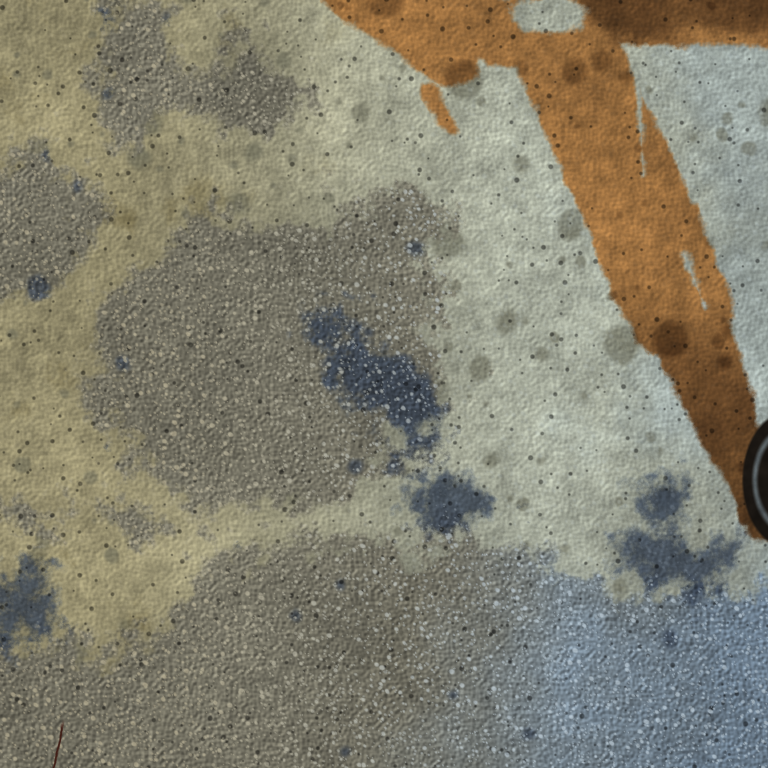
Write a Shadertoy shader that draws this texture.

```glsl
// Weathered concrete: pale plaster worn through to speckled asphalt, with oily
// blue patches, round stains and a rusty brown band across the upper right.
// Ragged masks are distance fields disturbed by fractal gradient noise.

vec2 hash2(vec2 p) {
    vec3 q = fract(p.xyx * vec3(.1031, .1030, .0973));
    q += dot(q, q.yzx + 33.33);
    return fract((q.xx + q.yz) * q.zy);
}

float gradientNoise(vec2 p) {
    vec2 i = floor(p), f = p - i;
    vec2 u = f * f * f * (f * (f * 6. - 15.) + 10.);
    vec2 e = vec2(1, 0);
    float a = dot(hash2(i) * 2. - 1., f);
    float b = dot(hash2(i + e.xy) * 2. - 1., f - e.xy);
    float c = dot(hash2(i + e.yx) * 2. - 1., f - e.yx);
    float d = dot(hash2(i + e.xx) * 2. - 1., f - e.xx);
    return mix(mix(a, b, u.x), mix(c, d, u.x), u.y);
}

float fbm(vec2 p) {
    float sum = 0., amp = .6;
    for (int i = 0; i < 6; i++) {
        sum += amp * gradientNoise(p);
        p = mat2(1.6, 1.2, -1.2, 1.6) * p + 17.3;
        amp *= .56;
    }
    return sum;
}

// Tapered capsule, positive inside
float band(vec2 p, vec2 a, vec2 b, float ra, float rb) {
    vec2 d = b - a;
    float h = clamp(dot(p - a, d) / dot(d, d), 0., 1.);
    return mix(ra, rb, h) - length(p - a - d * h);
}

float blob(vec2 p, vec2 centre, vec2 radii) {
    return (1. - length((p - centre) / radii)) * min(radii.x, radii.y);
}

// Scattered round spots, one per cell; share is the fraction of filled cells
float spots(vec2 p, float scale, float share, float size, float soft) {
    vec2 q = p * scale, cell = floor(q);
    float cover = 0.;
    for (int k = 0; k < 9; k++) {
        vec2 id = cell + vec2(k % 3 - 1, k / 3 - 1);
        vec2 r = hash2(id + 71.), s = hash2(id + 213.);
        float radius = size * mix(.35, 1., s.y * s.y);
        float d = length(q - id - r) - radius;
        cover = max(cover, step(s.x, share) * smoothstep(soft, -soft, d));
    }
    return cover;
}

void mainImage(out vec4 fragColor, in vec2 fragCoord) {
    vec2 p = fragCoord / iResolution.xy;
    float px = 1. / iResolution.y;
    float broad = fbm(p * 5.), ragged = fbm(p * 13. + 40.), fine = fbm(p * 48. + 9.);
    vec2 warped = p + .012 * vec2(ragged, fbm(p * 16. + 80.));
    float relief = gradientNoise(p * 190.) - gradientNoise(p * 190. + vec2(-.45, .4));

    // Pale plaster, warm on the left and cool on the right
    vec3 color = mix(vec3(.60, .57, .44), vec3(.65, .67, .61), smoothstep(.1, .75, p.x));
    color = mix(color, vec3(.53, .58, .59), .6 * smoothstep(.75, 1., p.x + .4 * broad));
    color *= 1. + .3 * broad + .22 * ragged + .3 * fine;
    color = mix(color, vec3(.42, .38, .25), .55 * smoothstep(.1, .4, ragged - broad * .4) * smoothstep(.65, .1, p.x));

    // Round oil stains soaked into the plaster
    float stains = spots(warped, 13., .28, .32, .07);
    stains = max(stains, .9 * spots(warped + .37, 28., .2, .28, .08));
    color = mix(color, vec3(.38, .38, .32), stains * (.55 + .6 * fine));

    // Worn asphalt: lower field, central patch and smaller left patches
    float edge = .17 + .14 * smoothstep(.15, .4, p.x) - .06 * smoothstep(.62, .78, p.x);
    float wear = max(edge - p.y, blob(p, vec2(.35, .53), vec2(.25, .2)));
    wear = max(wear, band(p, vec2(.38, .66), vec2(.53, .70), .07, .05));
    wear = max(wear, blob(p, vec2(.01, .70), vec2(.12, .10)));
    wear = max(wear, blob(p, vec2(.32, .89), vec2(.08, .10)) - .015);
    wear = max(wear, band(p, vec2(0, .34), vec2(.22, .32), .025, .015) - .01);
    wear = max(wear, blob(p, vec2(.17, .92), vec2(.06, .11)));
    float asphalt = smoothstep(-.012, .022, wear + .10 * ragged + .07 * broad + .06 * fine);
    float cool = smoothstep(.55, 1.05, p.x + .35 * (.4 - p.y) + .25 * broad);
    vec3 tar = mix(vec3(.43, .42, .37), vec3(.41, .48, .55), cool);
    tar *= 1. + .3 * broad + .25 * fine;
    color = mix(color, tar, .93 * asphalt);

    // Dark blue patches along the falling diagonal, and one at the left edge
    float oil = band(p, vec2(.43, .58), vec2(.53, .45), .025, .045);
    oil = max(oil, band(p, vec2(.57, .35), vec2(.65, .34), .035, .01));
    oil = max(oil, band(p, vec2(.83, .28), vec2(.93, .26), .03, .025));
    oil = max(oil, max(blob(p, vec2(.02, .2), vec2(.05)), blob(p, vec2(.86, .34), vec2(.03))));
    oil = smoothstep(-.02, .025, oil + .10 * ragged + .06 * fine);
    oil = max(oil, .8 * asphalt * spots(warped + .11, 15., .12, .25, .08));
    color = mix(color, vec3(.19, .23, .29) * (1. + .6 * fine), .8 * oil);

    // Rusty brown band, its side arm and the top strip
    float strip = band(p, vec2(.79, .995), vec2(1.05, .99), .05, .055);
    float rust = max(band(p, vec2(.72, .97), vec2(.885, .60), .068, .07),
                     band(p, vec2(.90, .56), vec2(1., .32), .051, .026));
    rust = max(rust, band(p, vec2(.48, 1.04), vec2(.59, .94), .07, .052));
    rust = max(rust, band(p, vec2(.6, .965), vec2(.73, .95), .045, .045));
    rust = max(rust, max(strip, band(p, vec2(.56, .88), vec2(.588, .83), .012, .009)));
    rust = min(rust, -blob(p, vec2(.715, .98), vec2(.045, .025)));
    float scratch = max(band(p, vec2(.625, .92), vec2(.68, .84), .006, .003),
                        band(p, vec2(.83, .90), vec2(.838, .77), .003, .001));
    scratch = max(scratch, band(p, vec2(.89, .67), vec2(.918, .60), .004, .002));
    rust = min(rust, -scratch) + .012 * ragged + .012 * fine;
    float brown = smoothstep(-.003 - px, .003 + px, rust);
    float burnt = smoothstep(-.01, .03, strip + .05 * ragged) + smoothstep(.64, .48, p.y + .15 * ragged);
    burnt = clamp(.75 * burnt + .6 * ragged + .4 * stains, 0., 1.);
    vec3 rustColor = mix(vec3(.60, .42, .23), vec3(.27, .17, .085), burnt);
    color = mix(color, rustColor * (1. + .35 * fine + .25 * broad), .95 * brown);

    // Gritty relief, dark pits and glinting mineral grains
    color *= 1. + relief * mix(.2, .42, asphalt * (1. - brown));
    color *= 1. - .45 * spots(p + .53, 85., .13, .28, .12);
    vec2 slanted = mat2(.85, .5, -.32, .95) * p + .003 * fine;
    float grains = max(spots(slanted, 95., .4, .3, .14), .7 * spots(slanted + .7, 170., .4, .36, .2));
    vec3 glint = mix(vec3(.78, .74, .62), vec3(.80, .86, .90), smoothstep(.2, .7, p.x));
    color = mix(color, glint, grains * mix(.12, .6, asphalt) * (1. - .85 * brown));

    // Hairline crack at the bottom left
    float crack = abs(p.x - .07 - .22 * p.y - .012 * ragged) - .0012;
    color = mix(color, vec3(.25, .12, .09), smoothstep(.0015, -.001, crack) * smoothstep(.065, .05, p.y));

    // Dark rounded rim at the right edge
    float rim = blob(p, vec2(1.025, .375), vec2(.058, .088));
    vec3 rimColor = mix(vec3(.10, .085, .07), vec3(.34, .37, .38), smoothstep(.006, .0, abs(rim - .016)));
    color = mix(color, rimColor * (1. + .5 * fine), smoothstep(-.002, .002, rim));

    fragColor = vec4(clamp(color, 0., 1.), 1);
}
```
